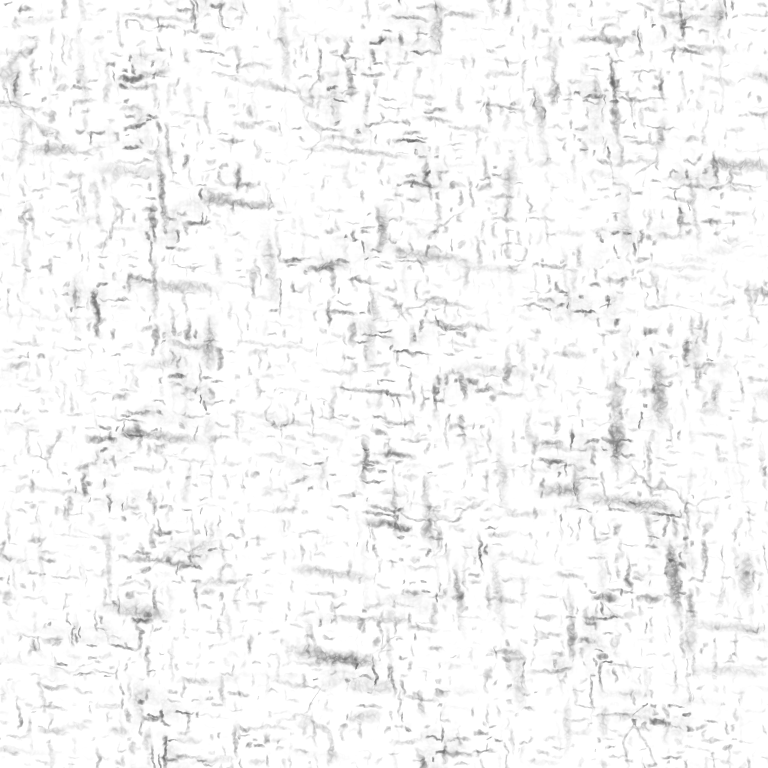
A WebGL 1 fragment shader for this texture:

```glsl
precision highp float;

// Worn woven paper: short grey strokes, level and upright, on white.
// Cells scatter soft strokes at three sizes; layered sines bend and clump them,
// and cellular noise adds speckled grain and a few thin cracks.

uniform vec2 u_resolution;

const vec3 PAPER = vec3(1.0);
const float MAX_INK = 0.62;         // darkest possible ink
const float CLEAR_LEVEL = 0.014;    // faint ink removed to keep the paper white
const float FINE_CELLS = 64.0;      // stroke cells across the canvas
const float MID_CELLS = 34.0;
const float BROAD_CELLS = 13.0;
const float FINE_INK = 0.52;
const float MID_INK = 0.54;
const float BROAD_INK = 0.42;
const float HAZE_INK = 0.09;
const float CRACK_INK = 0.26;
const float GRAIN_CELLS = 190.0;
const float CRACK_CELLS = 5.0;
const float CRACK_WIDTH = 0.035;    // in crack cells
const float TILT = 0.3;             // largest spread of stroke slope
const float WARP = 0.0032;          // ragged stroke edges
const float BEND = 0.02;            // wandering cracks

vec2 hash2(vec2 p) {
  vec3 h = fract(p.xyx * vec3(0.1031, 0.1030, 0.0973));
  h += dot(h, h.yzx + 33.33);
  return fract((h.xx + h.yz) * h.zy);
}

// Smooth irregular field, roughly -1 to 1.
float layeredSines(vec2 p) {
  float sum = 0.0;
  float amplitude = 0.5;
  for (int i = 0; i < 4; i++) {
    sum += amplitude * sin(p.x + 1.4 * sin(p.y));
    p = mat2(0.79, 0.61, -0.61, 0.79) * p * 1.9 + 1.7;
    amplitude *= 0.6;
  }
  return sum;
}

vec2 sineWarp(vec2 p) {
  return vec2(layeredSines(p), layeredSines(p.yx + 9.3));
}

// Distances to the nearest and second nearest feature points.
vec2 cellular(vec2 p) {
  vec2 cell = floor(p);
  vec2 nearest = vec2(8.0);
  for (int y = -1; y <= 1; y++) {
    for (int x = -1; x <= 1; x++) {
      vec2 c = cell + vec2(float(x), float(y));
      float d = length(c + hash2(c) - p);
      nearest.y = min(nearest.y, max(nearest.x, d));
      nearest.x = min(nearest.x, d);
    }
  }
  return nearest;
}

// One soft stroke per cell, level or upright, with random size and strength.
// Half lengths and half widths are ranges in cells.
float strokes(vec2 p, vec2 lengths, vec2 widths, float seed) {
  vec2 cell = floor(p);
  float ink = 0.0;
  for (int y = -1; y <= 1; y++) {
    for (int x = -1; x <= 1; x++) {
      vec2 c = cell + vec2(float(x), float(y));
      vec2 place = hash2(c + seed);
      vec2 size = hash2(c + seed + 41.7);
      vec2 kind = hash2(c + seed + 83.1);
      vec2 q = p - c - mix(vec2(0.1), vec2(0.9), place);
      q = kind.x < 0.5 ? q : q.yx;
      q.y += (size.x - 0.5) * TILT * q.x;
      float along = abs(q.x) / mix(lengths.x, lengths.y, size.x);
      float across = abs(q.y) / mix(widths.x, widths.y, size.y);
      float body = 1.0 - smoothstep(0.35, 1.0, along);
      body *= 1.0 - smoothstep(0.0, 1.0, across);
      ink += body * kind.y * kind.y;
    }
  }
  return ink;
}

void main() {
  vec2 p = gl_FragCoord.xy / u_resolution.y;
  vec2 ragged = p + WARP * sineWarp(p * 120.0);

  // Strokes gather in darker clumps.
  float clump = layeredSines(p * vec2(20.0, 26.0) + 4.0);
  float density = exp(1.1 * clump - 0.15);
  float ink = FINE_INK * strokes(ragged * FINE_CELLS, vec2(0.25, 0.75), vec2(0.13, 0.3), 3.0);
  ink += MID_INK * strokes(ragged * MID_CELLS, vec2(0.35, 0.95), vec2(0.08, 0.21), 17.0);
  ink += BROAD_INK * strokes(ragged * BROAD_CELLS, vec2(0.3, 0.9), vec2(0.05, 0.16), 29.0);
  ink *= density;

  // Streaky haze inside the densest clumps.
  float streak = layeredSines(p * vec2(35.0, 150.0)) + layeredSines(p * vec2(150.0, 35.0) + 6.0);
  ink += HAZE_INK * smoothstep(0.3, 0.9, clump) * clamp(0.6 + 0.6 * streak, 0.0, 1.6);

  // Thin cracks, shown only in places.
  vec2 edges = cellular((ragged + BEND * sineWarp(p * 30.0)) * CRACK_CELLS + 7.0);
  float crack = 1.0 - smoothstep(0.0, CRACK_WIDTH, edges.y - edges.x);
  ink += CRACK_INK * crack * smoothstep(0.2, 0.8, layeredSines(p * 17.0 + 31.0));

  // Speckle, then a soft limit on the darkness.
  float grain = 0.35 + 0.9 * cellular(ragged * GRAIN_CELLS).x;
  ink = max(ink * grain - CLEAR_LEVEL, 0.0);
  ink = MAX_INK * (1.0 - exp(-ink / MAX_INK));
  gl_FragColor = vec4(PAPER - ink, 1.0);
}
```
